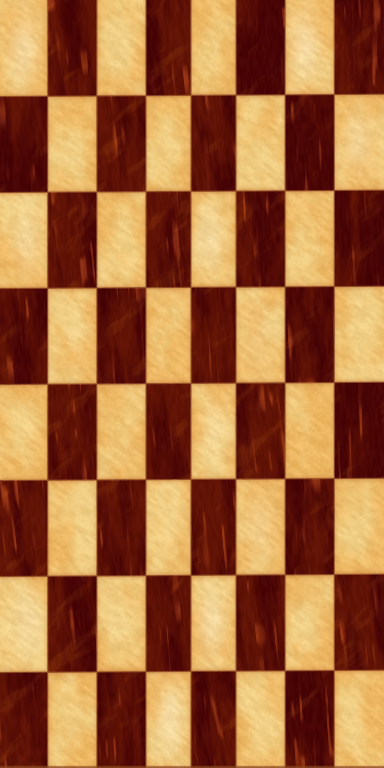
This pattern is drawn by a Shadertoy shader. Its source:

```glsl
// Eight by eight inlaid checkerboard of pale maple and dark red mahogany, in tall cells.

float hash(vec2 p) {
    vec3 q = fract(vec3(p.xyx) * 0.1031);
    q += dot(q, q.yzx + 33.33);
    return fract((q.x + q.y) * q.z);
}

float noise(vec2 p) {
    vec2 i = floor(p), f = fract(p);
    f = f * f * (3.0 - 2.0 * f);
    return mix(mix(hash(i), hash(i + vec2(1, 0)), f.x),
               mix(hash(i + vec2(0, 1)), hash(i + vec2(1, 1)), f.x), f.y);
}

float fbm(vec2 p) {
    float sum = 0.0, amp = 0.5;
    for (int i = 0; i < 4; i++) {
        sum += amp * noise(p);
        p = p * 2.03 + 7.1;
        amp *= 0.5;
    }
    return sum / 0.9375;
}

// Board coordinates: the two middle columns are narrower, the rows tilt slightly.
vec2 boardCoord(vec2 uv) {
    float d = uv.x - 0.4974, a = abs(d);
    float col = 4.0 + sign(d) * (a < 0.1172 ? a / 0.1172 : 1.0 + (a - 0.1172) / 0.128);
    return vec2(col, 8.0 * (uv.y - 0.003 * uv.x + 0.0007));
}

// Pale wood: warm rim, soft glow in the middle, slanted ripples.
vec3 maple(vec2 p, vec2 local, vec2 cell) {
    float seed = hash(cell + 17.0);
    float blotch = fbm(p * vec2(1.7, 1.1) + seed * 40.0);
    vec2 c = (local - vec2(0.35 + 0.3 * seed, 0.5)) * vec2(2.4, 2.0);
    float glow = exp(-2.0 * dot(c, c));
    float tone = smoothstep(0.25, 0.75, blotch + 0.25 * (glow - 0.35) + 0.12 * (seed - 0.5));
    vec3 wood = mix(vec3(0.93, 0.72, 0.39), vec3(0.94, 0.81, 0.52), tone);
    wood = mix(wood, vec3(0.97, 0.88, 0.70), 0.7 * glow * smoothstep(0.4, 1.0, hash(cell + 5.0)));
    vec2 slanted = mat2(0.8, 0.6, -0.6, 0.8) * p;
    float ripple = noise(slanted * vec2(5.0, 15.0)) - 0.5;
    float fleck = noise(p * 22.0) - 0.5;
    return wood + vec3(0.05, 0.07, 0.08) * ripple + 0.035 * fleck;
}

// Dark wood: red-brown bands, thin leaning streaks, a few diagonal smudges.
vec3 mahogany(vec2 p, vec2 cell) {
    float seed = hash(cell + 31.0);
    float lean = p.x + p.y * mix(0.03, 0.12, seed);
    float band = fbm(vec2(lean * 3.0, p.y * 0.6) + seed * 50.0);
    float tone = smoothstep(0.3, 0.7, band + 0.2 * (seed - 0.5));
    vec3 wood = mix(vec3(0.28, 0.015, 0.02), vec3(0.38, 0.075, 0.02), tone);
    float smudge = fbm(vec2(p.x + p.y, (p.y - p.x) * 3.0) + seed * 20.0);
    wood += vec3(0.06, 0.05, 0.01) * smoothstep(0.6, 0.8, smudge);
    float streak = smoothstep(0.72, 0.95, noise(vec2(lean * 13.0, p.y * 0.9 + seed * 30.0)));
    streak *= smoothstep(0.3, 0.7, noise(vec2(lean * 5.0, p.y * 2.5)));
    wood += vec3(0.22, 0.14, 0.06) * streak;
    return wood + vec3(0.05, 0.03, 0.02) * (noise(vec2(lean * 24.0, p.y * 6.0)) - 0.5);
}

void mainImage(out vec4 fragColor, in vec2 fragCoord) {
    vec2 uv = fragCoord / iResolution.xy;
    vec2 board = boardCoord(uv);
    vec2 cell = clamp(floor(board), 0.0, 7.0);
    vec2 p = board * vec2(1.0, 2.0);

    // Alternate cells, blended softly across the inner joints.
    vec2 joint = clamp(floor(board + 0.5), 1.0, 7.0);
    vec2 offset = board - joint;
    vec2 soft = 4.0 / iResolution.xy + vec2(0.012, 0.006);
    vec2 side = clamp(offset / soft, -1.0, 1.0) * (1.0 - 2.0 * mod(joint, 2.0));
    float pale = 0.5 - 0.5 * side.x * side.y;

    vec3 light = maple(p, board - cell, cell);
    vec3 dark = mahogany(p, cell);

    // Browned rim along the joints, stronger on the horizontal ones.
    vec2 gap = abs(offset) * vec2(1.0, 2.0);
    float rim = max(0.45 * exp(-gap.x * 28.0), 0.75 * exp(-gap.y * 24.0));
    light = mix(light, vec3(0.74, 0.45, 0.20), rim);
    vec3 color = mix(dark, light, pale);

    // Thin brown strip at the foot of the board.
    float foot = 1.0 - smoothstep(0.001, 0.004, uv.y);
    color = mix(color, vec3(0.55, 0.29, 0.13), 0.8 * foot);

    fragColor = vec4(clamp(color, 0.0, 1.0), 1.0);
}
```
